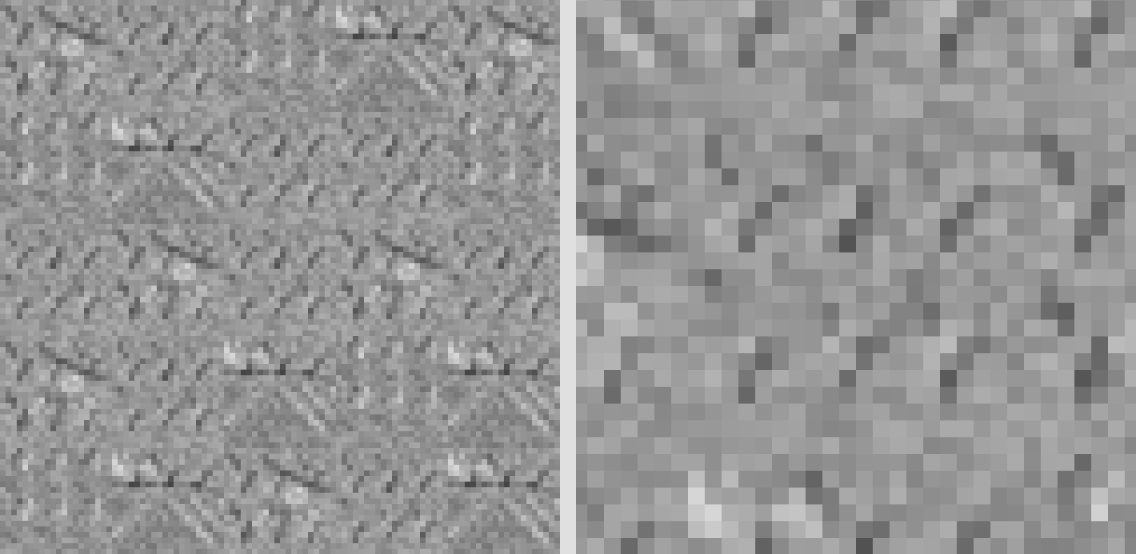
Left, the full canvas; right, a detail of the centre.
This texture is drawn by a Shadertoy shader. Its source:

```glsl
// Tile kinds, row by row from the top: 0 woven, 1 soft, 2 cobbled, 3 ridged
const int KINDS[25] = int[25](
    2, 0, 1, 3, 2,
    1, 3, 0, 0, 1,
    0, 2, 0, 2, 0,
    2, 0, 3, 1, 3,
    1, 3, 2, 0, 3);

float hash(vec2 p) {
    vec3 q = fract(p.xyx * vec3(0.1031, 0.1030, 0.0973));
    q += dot(q, q.yzx + 33.33);
    return fract((q.x + q.y) * q.z);
}

// Coverage of a soft line segment of half width w
float stroke(vec2 p, vec2 a, vec2 b, float w) {
    vec2 d = b - a;
    float t = clamp(dot(p - a, d) / dot(d, d), 0.0, 1.0);
    return 1.0 - smoothstep(w - 0.35, w + 0.35, length(p - a - d * t));
}

float blob(vec2 p, vec2 centre, float r) {
    return 1.0 - smoothstep(r * 0.6, r * 1.3, length(p - centre));
}

// Mottled ground that wraps around the 20-cell tile
float mottle(vec2 p, float seed) {
    vec2 a = p * 0.314159;
    return sin(a.x * 2.0 + a.y + seed) * sin(a.y * 3.0 - a.x + seed * 2.0)
         + 0.6 * sin(a.x * 5.0 - a.y * 4.0 + seed * 3.0);
}

// Three by two grid of slanted ticks
float weave(vec2 p, float kind) {
    vec2 id = vec2(clamp(floor(p.x / 6.0), 0.0, 2.0), step(8.5, p.y));
    vec2 m = p - id * vec2(6.0, 8.5);
    float wear = 0.75 + 0.5 * hash(id + kind * 7.0 + 3.0);
    float left = stroke(m, vec2(1.2, 1.2), vec2(2.7, 3.8), 0.65);
    float right = stroke(m, vec2(3.3, 7.8), vec2(5.0, 4.7), 0.6);
    float pale = stroke(m, vec2(1.4, 7.2), vec2(3.6, 4.6), 0.9);
    return 0.05 * pale - wear * (0.13 * left + 0.19 * right);
}

// Short pale ticks with a shadow on their left
float softTicks(vec2 p) {
    float row = step(8.5, p.y);
    vec2 m = vec2(mod(p.x + 0.5, 6.3), p.y - row * 8.5);
    return 0.15 * stroke(m, vec2(5.0, 3.6), vec2(6.0, 1.3), 0.6)
         - 0.11 * stroke(m, vec2(2.8, 2.8), vec2(4.0, 0.8), 0.7)
         - 0.07 * stroke(m, vec2(1.0, 6.0), vec2(3.0, 7.4), 0.9);
}

float cobble(vec2 p) {
    float v = 0.17 * blob(p, vec2(13.0, 8.6), 2.0);
    v += 0.08 * blob(p, vec2(15.5, 13.0), 2.4);
    v += 0.18 * stroke(p, vec2(5.8, 13.5), vec2(7.5, 11.2), 0.6);
    v -= 0.18 * stroke(p, vec2(9.8, 4.0), vec2(18.0, 7.8), 0.6);
    v -= 0.14 * blob(p, vec2(10.7, 11.6), 1.3);
    return v;
}

float ridges(vec2 p) {
    float v = 0.21 * blob(p, vec2(1.4, 3.0), 2.0);
    v += 0.10 * blob(p, vec2(6.5, 4.0), 1.7);
    v -= 0.14 * stroke(p, vec2(1.0, 6.6), vec2(15.0, 6.6), 0.6);
    v -= 0.12 * stroke(p, vec2(15.0, 6.6), vec2(19.5, 8.5), 0.6);
    // Chevron: parallel bands on the right, one pale arm on the left
    float lower = smoothstep(8.0, 10.0, p.y);
    float side = smoothstep(-4.0, -1.0, p.x - p.y);
    v += lower * mix(-0.055, 0.08 * sin((p.x - p.y) * 1.45), side);
    v += 0.11 * stroke(p, vec2(0.5, 15.0), vec2(6.0, 10.5), 0.8);
    return v;
}

float shadeCell(vec2 cell) {
    ivec2 tile = clamp(ivec2(floor(cell / 20.0)), 0, 4);
    vec2 p = cell - 20.0 * vec2(tile) + 0.5;
    int kind = KINDS[tile.y * 5 + tile.x];
    float k = float(kind);
    float v = 0.598 + 0.022 * mottle(p, k * 1.7);
    v += 0.13 * (hash(p * 3.7 + k * 41.0) - 0.5);
    if (kind == 0) v += weave(p, k);
    if (kind == 1) v += softTicks(p) - 0.015;
    if (kind == 2) {
        float clear = max(blob(p, vec2(13.0, 8.0), 4.0), blob(p, vec2(6.5, 12.5), 2.0));
        v += weave(p, k) * (1.0 - 0.8 * clear) + cobble(p);
    }
    if (kind == 3) v += weave(p, k) * (1.0 - smoothstep(6.0, 8.5, p.y)) + ridges(p);
    return clamp(v, 0.27, 0.84);
}

void mainImage(out vec4 fragColor, in vec2 fragCoord) {
    // 100 square cells across, counted from the top left
    float cellsPerPixel = 100.0 / iResolution.x;
    vec2 p = vec2(fragCoord.x, iResolution.y - fragCoord.y) * cellsPerPixel - 0.5;
    vec2 c = floor(p);
    // Blend neighbouring cells only along their shared edges
    vec2 w = clamp((fract(p) - 0.5) / cellsPerPixel + 0.5, 0.0, 1.0);
    float top = mix(shadeCell(c), shadeCell(c + vec2(1, 0)), w.x);
    float bottom = mix(shadeCell(c + vec2(0, 1)), shadeCell(c + vec2(1, 1)), w.x);
    fragColor = vec4(vec3(mix(top, bottom, w.y)), 1.0);
}
```
